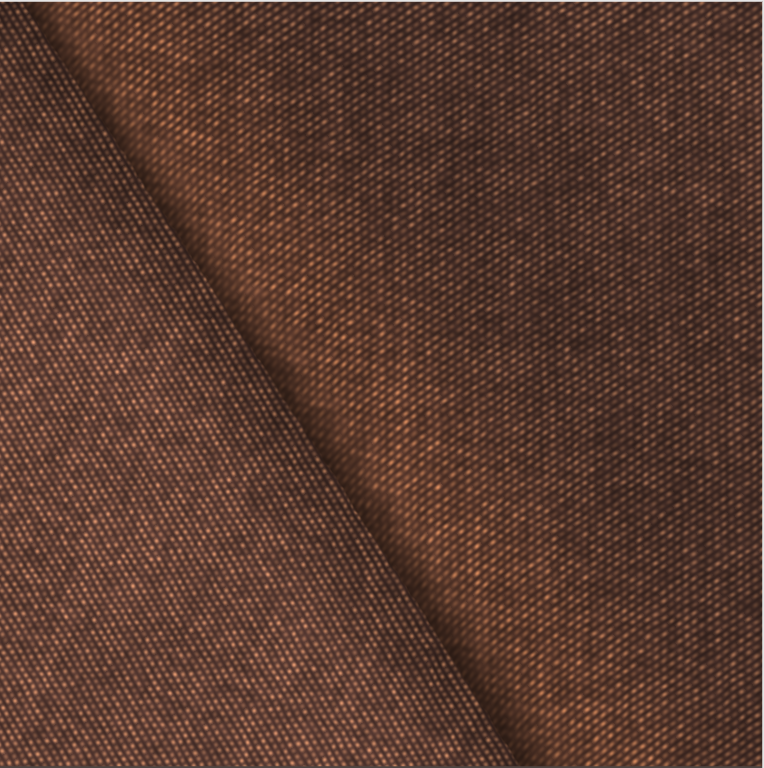
Write a Shadertoy shader that draws this texture.

```glsl
// Folded brown twill: a straight crease splits the cloth into two panels.
// Each panel is a staggered lattice of thread bumps with its own direction,
// shaded by the signed distance to the crease and varied with hashed noise.

const float PI = 3.14159265;
const vec3 GAP_COLOR = vec3(0.262, 0.172, 0.152);
const vec3 THREAD_COLOR = vec3(0.580, 0.388, 0.290);
const vec3 RIDGE_TINT = vec3(1.04, 0.99, 0.90);
const vec3 FRAME_LIGHT = vec3(0.90);
const vec3 FRAME_DARK = vec3(0.30, 0.27, 0.26);
const float FRAME_WIDTH = 0.0022;

const vec2 LEFT_DIRECTION = vec2(0.50, -0.866);
const vec2 LEFT_PITCH = vec2(0.0088, 0.0094);   // along, across the twill line
const vec2 RIGHT_DIRECTION = vec2(0.83, 0.558);
const vec2 RIGHT_PITCH = vec2(0.0120, 0.0092);
const float THREAD_BREAK = 0.74;                // depth of gaps along a line
const float THREAD_VARIATION = 0.80;
const float THREAD_WANDER = 0.0020;             // irregular thread placement
const float SLUB_STRENGTH = 0.26;
const float GRAIN_STRENGTH = 0.22;              // mottled dye in the yarn
const float GRAIN_SCALE = 150.0;
const float CREASE_BEND = 0.035;                // steepens twill by the crease
const float CREASE_SOFTNESS = 0.0025;

float hash(vec2 p) {
    vec3 q = fract(p.xyx * vec3(0.1031, 0.1030, 0.0973));
    q += dot(q, q.yzx + 33.33);
    return fract((q.x + q.y) * q.z);
}

float noise(vec2 p) {
    vec2 cell = floor(p), f = fract(p);
    f = f * f * (3.0 - 2.0 * f);
    float low = mix(hash(cell), hash(cell + vec2(1, 0)), f.x);
    float high = mix(hash(cell + vec2(0, 1)), hash(cell + vec2(1, 1)), f.x);
    return mix(low, high, f.y);
}

// Coordinates along and across a unit direction.
vec2 toAxes(vec2 p, vec2 direction) {
    return vec2(dot(p, direction), dot(p, vec2(-direction.y, direction.x)));
}

// Signed distance to the crease, positive on the right.
float creaseDistance(vec2 p) {
    float t = 1.0 - p.y;
    float creaseX = 0.028 + 0.65 * t + 0.015 * t * (1.0 - t);
    return (p.x - creaseX) * 0.838;
}

// Small irregular displacement of the yarn.
vec2 wander(vec2 p) {
    vec2 offset = vec2(noise(p * 45.0 + 15.0), noise(p * 45.0 + 70.0));
    return p + THREAD_WANDER * (offset - 0.5);
}

// Thread height: rounded dashes, offset by half a step on alternate rows.
float weave(vec2 p, vec2 direction, vec2 pitch) {
    vec2 q = toAxes(p, direction) / pitch;
    q.x += 0.5 * floor(q.y);
    vec2 wave = cos(PI * (fract(q) - 0.5));
    wave *= wave;
    float strength = 1.0 + THREAD_VARIATION * (hash(floor(q) + 400.0) - 0.5);
    return wave.y * mix(1.0 - THREAD_BREAK, 1.0, wave.x) * strength;
}

// Uneven yarn thickness drawn out along both thread directions, plus grain.
float slubs(vec2 p) {
    float warp = noise(p * vec2(95.0, 7.0) + 40.0);
    float weft = noise(p * vec2(12.0, 115.0) + 80.0);
    float grain = noise(p * GRAIN_SCALE + 30.0) - 0.5;
    return 1.0 + SLUB_STRENGTH * (0.5 * (warp + weft) - 0.5)
        + GRAIN_STRENGTH * grain;
}

vec3 cloth(float height) {
    return mix(GAP_COLOR, THREAD_COLOR, height);
}

// Near panel, dimming as it rolls over the crease.
vec3 leftPanel(vec2 p, float d) {
    float light = mix(0.74, 1.11, smoothstep(0.0, 0.14, -d));
    light *= mix(1.02, 0.97, smoothstep(0.45, 1.0, p.y));
    float contrast = mix(1.30, 1.0, smoothstep(0.0, 0.12, -d));
    float height = weave(wander(p), LEFT_DIRECTION, LEFT_PITCH);
    vec2 yarn = toAxes(p, vec2(0.92, -0.39)) + 2.0;
    return cloth(height * contrast) * light * slubs(yarn);
}

// Far panel: crease shadow, warm ridge, dark trough, then a soft recovery.
vec3 rightPanel(vec2 p, float d) {
    float ridge = exp(-pow(max(d - 0.075, 0.0) / 0.145, 2.0));
    float light = mix(0.80, 1.04, ridge);
    light += 0.08 * smoothstep(0.34, 0.68, d);
    float shadowWidth = mix(0.066, 0.042, p.y);
    light *= mix(0.46, 1.0, smoothstep(-0.012, shadowWidth, d));
    vec2 bent = wander(p);
    bent.y += CREASE_BEND * exp(-max(d, 0.0) / 0.1);
    float height = weave(bent, RIGHT_DIRECTION, RIGHT_PITCH);
    height = mix(height, 0.33, 0.6 * (1.0 - smoothstep(0.0, 0.09, d)));
    vec3 tint = mix(vec3(1.0), RIDGE_TINT, ridge);
    return cloth(height) * tint * light * slubs(p);
}

void mainImage(out vec4 fragColor, in vec2 fragCoord) {
    vec2 p = fragCoord / iResolution.y;
    float pixel = 1.0 / iResolution.y;
    float d = creaseDistance(p);

    // Join the panels along a slightly ragged, softened edge.
    float edge = d + 0.003 * (noise(p * 110.0 + 50.0) - 0.5);
    float side = smoothstep(-CREASE_SOFTNESS, CREASE_SOFTNESS, edge);
    vec3 color = mix(leftPanel(p, d), rightPanel(p, d), side);
    color *= 0.98 + 0.06 * noise(p * 6.0 + 10.0);

    // Hairline border: pale at top and right, dark at the bottom.
    vec2 inset = vec2(iResolution.x / iResolution.y, 1.0) - p;
    float pale = 1.0 - smoothstep(-0.5, 0.5, (min(inset.x, inset.y) - FRAME_WIDTH) / pixel);
    float dark = 1.0 - smoothstep(-0.5, 0.5, (p.y - FRAME_WIDTH) / pixel);
    color = mix(color, FRAME_DARK, dark);
    color = mix(color, FRAME_LIGHT, pale);
    fragColor = vec4(color, 1.0);
}
```
